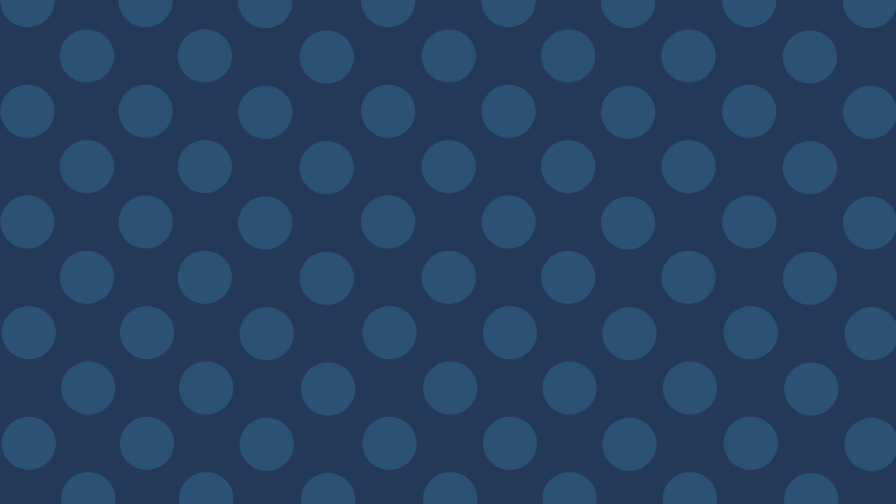
Write a Shadertoy shader that draws this pattern.

```glsl
// Staggered polka dots in muted blue on navy.
// Each pixel finds its nearest dot on an offset lattice whose columns drift
// slightly, then shades an antialiased, faintly squashed disc.

// Lengths are fractions of the canvas height.
#define GROUND_COLOR vec3(0.14, 0.22, 0.35)
#define DOT_COLOR    vec3(0.17, 0.32, 0.46)
#define DOT_RADII    vec2(0.0537, 0.0526)
#define HALF_PITCH   vec2(0.11944, 0.1098)
#define FIRST_DOT    vec2(0.0544, 0.0012)
#define DRIFT        0.0083
#define DRIFT_FADE   0.00056
#define LOW_ROW_SHIFT 0.0027
#define COLUMN_DROP  0.002

const float PI = 3.14159;

// Small placement irregularities of a dot at (half-column, row).
vec2 placementOffset(vec2 cell) {
    float wave = sin(PI * cell.x / 7.0);
    float x = -(DRIFT - DRIFT_FADE * cell.x) * wave * wave;
    x += LOW_ROW_SHIFT * step(5.5, cell.y);
    bool dropped = abs(cell.x - 4.5) < 1.0 || abs(cell.x - 10.0) < 0.5 || cell.x > 12.5;
    return vec2(x, dropped ? COLUMN_DROP : 0.0);
}

// Lattice index of the nearest dot; odd rows use odd half-columns.
vec2 nearestCell(vec2 p) {
    vec2 grid = (p - FIRST_DOT) / HALF_PITCH;
    float row = floor(grid.y + 0.5);
    float parity = mod(row, 2.0);
    float column = 2.0 * floor((grid.x - parity) * 0.5 + 0.5) + parity;
    return vec2(column, row);
}

// Approximate signed distance to an axis-aligned ellipse.
float ellipseDistance(vec2 p, vec2 radii) {
    return (length(p / radii) - 1.0) * min(radii.x, radii.y);
}

void mainImage(out vec4 fragColor, in vec2 fragCoord) {
    // Rows count downward from the top edge.
    vec2 p = vec2(fragCoord.x, iResolution.y - fragCoord.y) / iResolution.y;
    float pixel = 1.0 / iResolution.y;

    vec2 cell = nearestCell(p);
    vec2 center = FIRST_DOT + cell * HALF_PITCH + placementOffset(cell);
    float d = ellipseDistance(p - center, DOT_RADII);

    float coverage = 1.0 - smoothstep(-0.7 * pixel, 0.7 * pixel, d);
    fragColor = vec4(mix(GROUND_COLOR, DOT_COLOR, coverage), 1.0);
}
```
